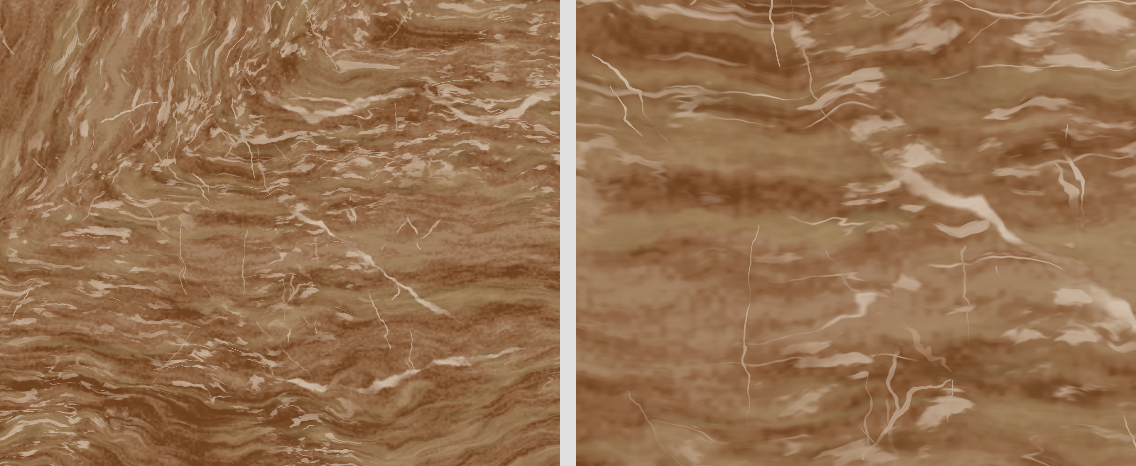
Left, the full canvas; right, a detail of the centre.
Give the GLSL for this texture, as a Shadertoy shader.

```glsl
// Polished red-brown marble: folded bedding drawn with stretched noise,
// olive bands along the beds, and pale calcite as seams, flecks and cracks.
// A flow coordinate (along, across) bends the grain at a fold, upper left.

const vec3 UMBER = vec3(0.43, 0.25, 0.115);
const vec3 RUST  = vec3(0.555, 0.385, 0.25);
const vec3 TAN   = vec3(0.64, 0.51, 0.39);
const vec3 OLIVE = vec3(0.60, 0.495, 0.345);
const vec3 PALE  = vec3(0.85, 0.78, 0.71);

float hash(vec2 p) {
    p = fract(p * vec2(123.34, 456.21));
    p += dot(p, p + 45.32);
    return fract(p.x * p.y);
}

float noise(vec2 p) {
    vec2 i = floor(p), f = fract(p);
    f = f * f * (3.0 - 2.0 * f);
    vec2 e = vec2(0.0, 1.0);
    return mix(mix(hash(i), hash(i + e.yx), f.x),
               mix(hash(i + e.xy), hash(i + e.yy), f.x), f.y);
}

float fbm(vec2 p) {
    float sum = 0.0, amp = 0.53;
    for (int i = 0; i < 4; i++) {
        sum += amp * noise(p);
        p = p * 2.03 + vec2(17.3, 9.1);
        amp *= 0.5;
    }
    return sum;
}

vec2 fbm2(vec2 p) {
    return vec2(fbm(p), fbm(p + 31.7)) - 0.5;
}

// Thin line where a noise value crosses its middle.
float ridge(float n, float width) {
    return 1.0 - smoothstep(0.0, width, abs(n - 0.5));
}

// Level beds below, steep beds above, joined by a smooth minimum.
vec2 flow(vec2 p, float softness) {
    float steep = 0.89 * p.x - 0.45 * p.y + 0.65;
    float level = clamp(0.5 + 0.5 * (steep - p.y) / softness, 0.0, 1.0);
    float across = mix(steep, p.y, level) - softness * level * (1.0 - level);
    float along = mix(dot(p, vec2(0.45, 0.89)), p.x, level);
    return vec2(along, across);
}

// A seam of uneven thickness, tapered at both ends of its span.
float seam(float offset, float x, vec2 span, float width) {
    float taper = smoothstep(0.0, 0.12, x - span.x) * smoothstep(0.0, 0.12, span.y - x);
    float thick = width * taper * (0.15 + 1.3 * noise(vec2(x * 21.0, width * 900.0)));
    return taper * (1.0 - smoothstep(0.4 * thick, thick + 0.002, abs(offset)));
}

// Scattered hairline cracks, mostly steep, in the left and centre.
float cracks(vec2 p, float pixel) {
    float found = 0.0;
    for (int i = 0; i < 60; i++) {
        vec2 id = vec2(float(i) * 1.37 + 2.1, 5.3);
        vec2 centre = vec2(0.95, 0.75) * vec2(hash(id), hash(id + 3.7)) + vec2(0.0, 0.22);
        float angle = mix(-1.6, -0.75, hash(id + 7.9));
        if (hash(id + 11.3) > 0.72) angle += 1.9;
        vec2 dir = vec2(cos(angle), sin(angle));
        vec2 q = p - centre;
        float reach = mix(0.015, 0.085, hash(id + 13.1));
        float t = dot(q, dir);
        float dist = length(q - dir * clamp(t, -reach, reach));
        float size = hash(id + 17.9);
        float thick = mix(0.0002, 0.0022, size * size) * (1.2 - abs(t) / reach);
        float line = 1.0 - smoothstep(thick, thick + pixel, dist);
        found = max(found, line * mix(0.3, 0.9, hash(id + 19.7)));
    }
    return found * smoothstep(0.2, 0.5, noise(p * 37.0));
}

void mainImage(out vec4 fragColor, in vec2 fragCoord) {
    vec2 p = fragCoord / iResolution.y;
    float pixel = 1.0 / iResolution.y;

    // Bedding: gentle waves, swirling toward the lower edge
    float swirl = 1.0 - smoothstep(0.05, 0.32, p.y);
    vec2 bent = p + fbm2(p * vec2(2.6, 3.2)) * mix(0.11, 0.30, swirl);
    vec2 g = flow(bent + fbm2(p * 17.0) * 0.026, 0.16);

    // Brown layers from broad beds to fine grain
    float broad = fbm(g * vec2(2.0, 13.0));
    float layer = fbm(g * vec2(8.0, 52.0) + 8.0);
    float fine = fbm(g * vec2(24.0, 120.0) + 40.0);
    float grain = noise(p * 190.0);
    float tone = 0.33 * broad + 0.32 * layer + 0.25 * fine + 0.10 * grain;
    tone = smoothstep(0.27, 0.74, tone);
    vec3 color = mix(UMBER, RUST, smoothstep(0.0, 0.52, tone));
    color = mix(color, TAN, smoothstep(0.45, 1.0, tone));

    // Olive bands and clouds, frayed by the layers
    float bands = ridge(fbm(g * vec2(1.4, 9.0) + 4.0), 0.05);
    float clouds = smoothstep(0.50, 0.72, 0.65 * fbm(g * vec2(3.5, 17.0) + 21.0) + 0.35 * layer);
    vec2 rough = p + fbm2(p * 9.0) * 0.045 + fbm2(p * 38.0) * 0.022;
    float ledge = seam(rough.y - 0.51 - 0.015 * sin(p.x * 11.0), p.x, vec2(0.0, 0.72), 0.013);
    float olive = max(max(bands * 0.6, clouds * 0.7), ledge * 0.75);
    color = mix(color, OLIVE * (0.80 + 0.20 * layer + 0.20 * fine), olive);

    // Calcite flecks and threads, gathered in patches
    vec2 right = (p - vec2(1.08, 0.74)) / vec2(0.32, 0.15);
    vec2 corner = (p - vec2(0.22, 0.16)) / vec2(0.25, 0.10);
    float patches = smoothstep(0.36, 0.70, fbm(p * 4.3 + 6.0));
    patches = clamp(patches + 0.6 * exp(-dot(right, right))
                    + 0.5 * exp(-dot(corner, corner)), 0.0, 1.0);
    float flecks = smoothstep(0.60, 0.72, fbm(g * vec2(24.0, 85.0) + 3.0));
    float threads = ridge(fbm(g * vec2(6.0, 30.0) + 14.0), 0.028)
                  * smoothstep(0.42, 0.68, fbm(p * 27.0 + 5.0));
    float pale = patches * max(flecks * 0.7, threads * 0.85);

    // Main seams: waved above, slanted at the centre, arched below
    float upper = rough.y - 0.78 - 0.036 * sin((p.x - 0.78) * 17.4);
    float slant = (rough.y - 0.57 + 0.69 * (p.x - 0.6)) * 0.82;
    float lower = rough.y - 0.205 + 0.04 * cos((p.x - 0.72) * 8.0);
    float seams = max(seam(upper, p.x, vec2(0.50, 1.32), 0.015),
                      seam(lower, p.x, vec2(0.52, 1.18), 0.010));
    seams = max(seams, seam(slant, p.x, vec2(0.56, 1.02), 0.008));
    float broken = smoothstep(0.30, 0.58, fbm(g * vec2(16.0, 50.0) + 60.0));
    pale = max(pale, seams * mix(0.25, 0.9, broken));
    pale = max(pale, cracks(p + fbm2(p * 30.0) * 0.026, pixel));

    color = mix(color, PALE, pale * (0.70 + 0.35 * fine));
    fragColor = vec4(color, 1.0);
}
```
